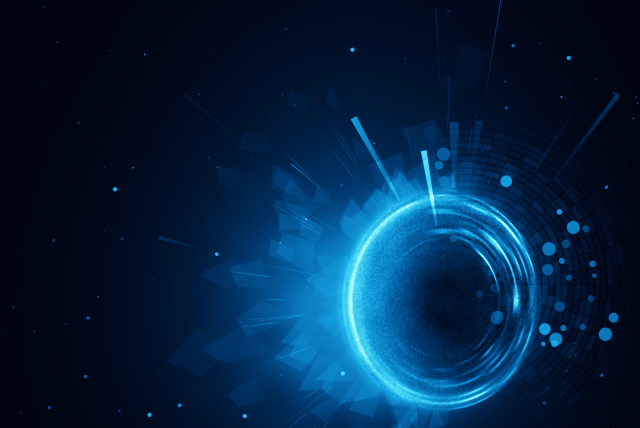
This background is drawn by a WebGL 2 fragment shader. Its source:

```glsl
#version 300 es
precision highp float;

uniform vec2 u_resolution;
out vec4 outColor;

const vec2 RING_CENTER = vec2(1.035, 0.297);
const vec2 RING_SCALE = vec2(0.895, 1);
const float RING_RADIUS = 0.256;
const vec2 CORE_OFFSET = vec2(0.03, -0.01);
const vec2 GLOW_CENTER = vec2(0.81, 0.28);
const vec2 HAZE_CENTER = vec2(0.85, 0.75);
const vec2 ARC_CENTER = vec2(1.085, 0.335);
const vec2 ARC_CELLS = vec2(66, 8);
const int SHARDS = 72, RAYS = 46, DOTS = 34, BEAMS = 10;

// Light levels 0 to 6 become colour by this ramp
const vec3 RAMP[7] = vec3[7](
  vec3(0, 0.004, 0.045), vec3(0, 0.09, 0.21), vec3(0, 0.22, 0.43),
  vec3(0.02, 0.41, 0.68), vec3(0.08, 0.64, 0.88), vec3(0.31, 0.87, 0.97),
  vec3(0.85, 1, 1));

// Beam ends: outer xy, inner xy
const vec4 BEAM_ENDS[BEAMS] = vec4[BEAMS](
  vec4(0.826, 0.725, 0.934, 0.531), vec4(0.99, 0.648, 1.02, 0.473),
  vec4(1.061, 0.715, 1.061, 0.56), vec4(1.119, 0.717, 1.104, 0.61),
  vec4(1.445, 0.78, 1.293, 0.58), vec4(1.018, 0.98, 1.031, 0.756),
  vec4(1.17, 1, 1.129, 0.746), vec4(0.371, 0.445, 0.469, 0.42),
  vec4(0.68, 0.617, 0.773, 0.541), vec4(0.43, 0.781, 0.586, 0.648));
// Beam half width and light
const vec2 BEAM_LOOK[BEAMS] = vec2[BEAMS](
  vec2(0.008, 2.7), vec2(0.007, 3.4), vec2(0.011, 1.2), vec2(0.009, 0.8),
  vec2(0.006, 1.6), vec2(0.001, 1.4), vec2(0.0015, 2), vec2(0.004, 1),
  vec2(0.001, 2.6), vec2(0.001, 1.1));

float px;

float hash(vec2 p) {
  vec3 q = fract(p.xyx * 0.1031);
  q += dot(q, q.yzx + 33.33);
  return fract((q.x + q.y) * q.z);
}

float pick(float n, float seed, float lo, float hi) {
  return mix(lo, hi, hash(vec2(n, seed)));
}

float noise(vec2 p) {
  vec2 i = floor(p), f = fract(p);
  f = f * f * (3.0 - 2.0 * f);
  return mix(mix(hash(i), hash(i + vec2(1, 0)), f.x),
             mix(hash(i + vec2(0, 1)), hash(i + 1.0), f.x), f.y);
}

float cover(float d) { return 1.0 - smoothstep(-px, px, d); }
float bell(float x, float width) { return exp(-x * x / (width * width)); }
vec2 direction(float a) { return vec2(cos(a), sin(a)); }
vec2 along(vec2 d, vec2 axis) { return vec2(dot(d, axis), dot(d, vec2(-axis.y, axis.x))); }

// At most one point in each grid cell
float stars(vec2 p, float cells, float share, float size) {
  vec2 id = floor(p * cells);
  vec2 at = (id + 0.2 + 0.6 * vec2(hash(id + 7.0), hash(id + 19.0))) / cells;
  float b = hash(id + 31.0);
  b *= b * b;
  return step(hash(id + cells), share) * cover(length(p - at) - size * (0.4 + 0.6 * b)) * (0.6 + 3.4 * b);
}

// Translucent polygons fanning out left of the ring
float shards(vec2 p) {
  float light = 0.0;
  for (int i = 0; i < SHARDS; i++) {
    float n = float(i), spread = pick(n, 3.0, 0.0, 1.0);
    float angle = pick(n, 11.0, 1.4, 4.75), size = pick(n, 23.0, 0.016, 0.042);
    vec2 d = p - RING_CENTER - (0.25 + 0.34 * spread * spread) * direction(angle);
    if (length(d) > size * 4.0) continue;
    d = along(d, direction(angle + pick(n, 29.0, -0.5, 0.5))) * vec2(0.65, 1);
    float edge = -1.0;
    for (int k = 0; k < 4; k++) {
      float j = pick(n, float(k) + 53.0, 0.0, 1.0);
      edge = max(edge, dot(d, direction(float(k) * 1.57 + 0.7 * j)) - size * (0.6 + 0.4 * j));
    }
    float shade = 0.6 + 0.4 * clamp(d.x / size, -1.0, 1.0);
    light += cover(edge) * (shade + 0.1) * mix(0.5, 0.3, spread);
  }
  return light;
}

// Fine radial lines, then the broad beams
float rays(vec2 p) {
  float light = 0.0;
  for (int i = 0; i < RAYS; i++) {
    float n = float(i), u = pick(n, 71.0, 0.0, 1.0);
    vec2 d = along(p - RING_CENTER, direction(pick(n, 67.0, 0.9, 5.2)));
    float t = (d.x - 0.25 - 0.16 * u) / pick(n, 73.0, 0.06, 0.22);
    light += cover(abs(d.y) - 0.0005) * smoothstep(0.0, 0.2, t) * (1.0 - smoothstep(0.5, 1.0, t)) * (0.4 + u);
  }
  for (int i = 0; i < BEAMS; i++) {
    vec4 ends = BEAM_ENDS[i];
    vec2 b = ends.zw - ends.xy, d = along(p - ends.xy, normalize(b));
    float h = d.x / length(b);
    vec2 look = BEAM_LOOK[i] * mix(vec2(1), vec2(0.35, 0.2), clamp(h, 0.0, 1.0));
    light += cover(abs(d.y) - look.x) * cover(-d.x) * step(h, 1.0) * look.y;
  }
  return light;
}

// Dark arcs and spokes with lit tiles
float arcGrid(vec2 p) {
  vec2 d = p - ARC_CENTER;
  float r = length(d);
  vec2 cell = vec2(r, atan(d.y, d.x)) * ARC_CELLS;
  vec2 gap = abs(fract(cell) - 0.5);
  float line = max(smoothstep(0.3, 0.46, gap.x), smoothstep(0.45, 0.48, gap.y));
  float tile = hash(floor(cell) + 90.0);
  float fade = (1.0 - smoothstep(0.28, 0.44, r)) * smoothstep(-0.05, 0.2, d.x + 0.35 * d.y);
  return fade * (0.6 * tile * tile - 0.5 * line + 0.1);
}

// Round lights right of the ring, some inside it
float dots(vec2 p, float light) {
  for (int i = 0; i < DOTS; i++) {
    float n = float(i);
    bool inner = i % 4 == 0;
    float away = inner ? pick(n, 101.0, 0.08, 0.16) : pick(n, 101.0, 0.24, 0.41);
    vec2 at = RING_CENTER + away * direction(pick(n, 103.0, -0.5, 1.6));
    float alpha = cover(length(p - at) - pick(n, 107.0, 0.005, 0.016)) * (inner ? 0.4 : 0.85);
    light = mix(light, max(light, pick(n, 109.0, 2.4, 4.4)), alpha);
  }
  return light;
}

void main() {
  px = 0.8 / u_resolution.y;
  vec2 p = gl_FragCoord.xy / u_resolution.y, q = (p - RING_CENTER) / RING_SCALE;
  float r = length(q), a = atan(q.y, q.x), left = 0.5 - 0.5 * cos(a);

  // Glow, haze and shards, softly limited
  float g = length(p - GLOW_CENTER);
  float light = 0.08 + 1.4 * bell(g, 0.2) + 2.0 * bell(g, 0.42) + 0.4 * bell(length(p - HAZE_CENTER), 0.4);
  light += 1.2 * exp(-max(r - RING_RADIUS, 0.0) / 0.05) * (0.3 + 0.7 * max(left, sin(a)));
  light += shards(p) + 0.7 * (noise(p * 14.0) - 0.5) * bell(g, 0.3);
  light -= 0.65 * max(light - 3.3, 0.0);
  light += smoothstep(0.25, 0.38, r) * (stars(p, 13.0, 0.25, 0.0055) + stars(p + 3.0, 34.0, 0.06, 0.0022));

  // Speckled disc, streaked on the right
  float streak = noise(vec2(r * 150.0, a * 2.5 + 9.0)), band = smoothstep(0.12, 0.15, r);
  float disc = 0.3 + 3.0 * smoothstep(0.02, 0.23, length(q - CORE_OFFSET)) * mix(0.3, 1.0, left);
  disc += 0.5 * noise(p * 300.0) + 0.4 * noise(p * 24.0);
  disc += band * ((1.0 - left) * (4.0 * streak * streak * streak - 0.4) + 2.0 * bell(a - 0.7, 0.3) * streak);
  light = mix(light, disc, cover(r - RING_RADIUS));

  // Rim, widest and brightest on the left
  float sheen = noise(vec2(r * 150.0, q.y * 5.0));
  light += bell(r - 0.238, mix(0.012, 0.028, left)) * mix(0.9, 1.5, left) * (0.6 + 0.6 * sheen);
  light += bell(r - 0.24, 0.005) * (0.3 + 0.4 * left);

  light += arcGrid(p) * smoothstep(0.12, 0.2, r) + rays(p);
  light = clamp(dots(p, light), 0.0, 5.7);

  vec3 color = RAMP[0];
  for (int i = 1; i < 7; i++) color = mix(color, RAMP[i], clamp(light - float(i - 1), 0.0, 1.0));
  outColor = vec4(color, 1);
}
```
